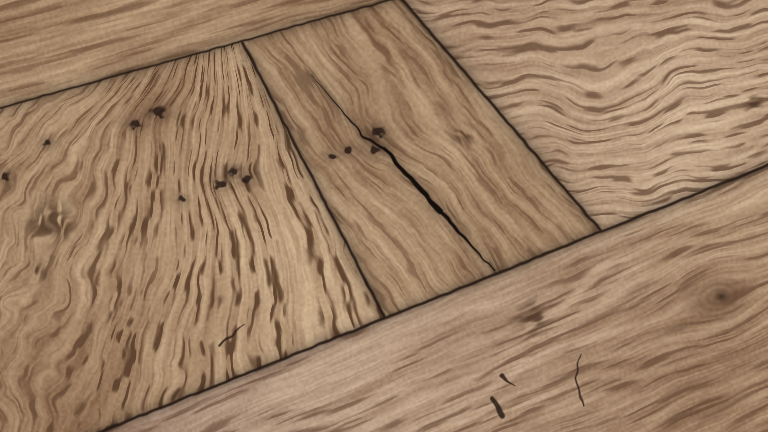
Reproduce this texture procedurally as a WebGL 1 fragment shader.

```glsl
precision highp float;
uniform vec2 u_resolution;

const vec3 DEEP = vec3(0.14, 0.095, 0.075);
const vec3 PORE = vec3(0.36, 0.255, 0.18);
const vec3 SHADE = vec3(0.54, 0.415, 0.31);
const vec3 LIGHT = vec3(0.755, 0.64, 0.51);
const vec3 COOL = vec3(1.0, 1.01, 1.08);
const vec2 FAN_APEX = vec2(0.5, 1.12);
const vec2 BIG_KNOT = vec2(1.662, 0.313);
const float SEAM = 0.003;
const float CONTRAST = 1.3;

float hash(vec2 p) {
  p = fract(p * vec2(0.1031, 0.1137));
  p += dot(p, p.yx + 33.33);
  return fract((p.x + p.y) * p.x * 17.0);
}

float noise(vec2 p) {
  vec2 i = floor(p), f = fract(p);
  f = f * f * (3.0 - 2.0 * f);
  return mix(mix(hash(i), hash(i + vec2(1, 0)), f.x),
             mix(hash(i + vec2(0, 1)), hash(i + 1.0), f.x), f.y);
}

float fbm(vec2 p) {
  float sum = 0.0, amp = 0.5;
  for (int i = 0; i < 4; i++) {
    sum += amp * noise(p);
    p = p * 2.03 + 17.0;
    amp *= 0.5;
  }
  return sum;
}

// Along and across a direction
vec2 turn(vec2 p, vec2 dir) {
  dir = normalize(dir);
  return vec2(dot(p, dir), dot(p, vec2(-dir.y, dir.x)));
}

float side(vec2 p, vec2 a, vec2 b) { return turn(p - a, b - a).y; }

float line(vec2 p, vec2 a, vec2 b, float wa, float wb) {
  vec2 d = b - a;
  float h = clamp(dot(p - a, d) / dot(d, d), 0.0, 1.0);
  return length(p - a - d * h) - mix(wa, wb, h);
}

float bump(vec2 p, float x, float y, float r) {
  vec2 d = (p - vec2(x, y)) / r;
  return exp(-dot(d, d));
}

// Dark crescent core with a faint halo
float knot(vec2 p, float x, float y, float r) {
  vec2 q = (p - vec2(x, y)) / r;
  float d = length(q * vec2(0.85, 1.1)) + 0.8 * noise(p * 110.0) - 0.4;
  return (0.75 - 0.25 * q.y) * (1.0 - smoothstep(0.3, 1.0, d)) + 0.25 * exp(-0.35 * d * d);
}

void main() {
  vec2 p = gl_FragCoord.xy / u_resolution.y;
  float px = 1.0 / u_resolution.y;
  vec2 wob = vec2(fbm(p * 5.0), fbm(p * 5.0 + 40.0)) - 0.47;
  vec2 rough = vec2(noise(p * 50.0), noise(p * 50.0 + 9.0)) - 0.5;

  // Board edges
  vec2 e = p + 0.003 * rough;
  float top = side(e, vec2(0, 0.75), vec2(0.903, 1));
  float low = side(e, vec2(0.231, 0), vec2(1.778, 0.618));
  float mid = side(e, vec2(0.5625, 0.9), vec2(0.891, 0.264));
  float right = side(e, vec2(0.932, 1), vec2(1.389, 0.468));

  // Board grain; look = rings, dash rate, brightness, pores
  vec2 g;
  vec4 look;
  float cool = 0.0;
  if (low < 0.0) {
    g = turn(p, vec2(1, 0.42));
    float above = turn(p - BIG_KNOT, vec2(1, 0.42)).y;
    g.y += 0.03 * wob.x - 0.7 * above * bump(p, BIG_KNOT.x, BIG_KNOT.y, 0.1);
    look = vec4(19, 13, 0.54, 0.55);
    cool = 1.5 - 0.7 * p.x;
  } else if (right > 0.0) {
    g = turn(p, vec2(1, 0.12));
    g.y += 0.06 * wob.x + 0.005 * sin(p.x * 34.0 + 9.0 * wob.y) + 0.06 * bump(p, 1.42, 0.75, 0.13);
    look = vec4(30, 22, 0.58, 0.65);
    cool = 0.5;
  } else if (top > 0.0) {
    g = turn(p, vec2(1, 0.27)) + 0.02 * wob;
    look = vec4(22, 11, 0.52, 0.45);
  } else if (mid > 0.0) {
    g = turn(p, vec2(0.62, -0.78));
    g.y += 0.08 * wob.x + 0.05 * bump(p, 0.875, 0.672, 0.11);
    look = vec4(15, 20, 0.44, 0.45);
  } else {
    vec2 q = p - FAN_APEX;
    float calm = 1.0 - smoothstep(0.1, 0.36, p.x + 0.25 * (0.5 - p.y));
    g = vec2(length(q), 0.72 * atan(q.x, -q.y) + (0.08 + 0.12 * calm) * wob.x);
    g.y += 0.06 * bump(p, 0.34, 0.73, 0.1) + 0.035 * bump(p, 0.54, 0.59, 0.07);
    look = vec4(21, 27, 0.54, 0.95 - 0.45 * calm);
  }
  vec3 tint = mix(vec3(1), COOL, cool);

  // Rings, fibres and pores
  float ring = 0.5 + 0.5 * sin(6.283 * (g.y * look.x + 2.0 * noise(g * vec2(4, 9))));
  float pore = smoothstep(0.45, 0.8, noise(g * vec2(look.y, 165) + 7.0)) * smoothstep(0.1, 0.8, ring);
  float light = look.z + 0.35 * noise(g * vec2(14, 230)) + 0.25 * noise(g * vec2(6, 75)) - 0.2 * ring - 0.22;
  light += 0.2 * noise(p * 170.0) - 0.06;

  // Broad light and stains
  light += 0.35 * wob.y + 0.28 * bump(p, 1.62, 0.72, 0.32) + 0.24 * bump(p, 0.7, 0.28, 0.33);
  light -= 0.3 * bump(p, 0.0, 0.0, 0.34) + 0.15 * bump(p, 0.0, 1.0, 0.3) + 0.25 * bump(p, 1.778, 0.0, 0.4);
  light -= 0.25 * bump(p, 0.34, 0.74, 0.09) + 0.22 * bump(p, 0.82, 0.66, 0.12);
  vec3 col = mix(SHADE, LIGHT, 0.5 + CONTRAST * (light - 0.5)) * tint;
  col = mix(col, PORE * tint, pore * look.w);

  // Large oval knot
  float oval = length(turn(p - BIG_KNOT, vec2(1, 0.2)) * vec2(0.75, 1.15)) + 0.03 * wob.x;
  col = mix(col, PORE, (1.0 - smoothstep(0.02, 0.075, oval)) * (0.4 + 0.08 * sin(oval * 420.0)));
  col = mix(col, DEEP, 0.6 * bump(p, 1.67, 0.313, 0.011));

  // Small knots
  float spots = knot(p, 0.31, 0.713, 0.014) + knot(p, 0.365, 0.741, 0.018)
    + knot(p, 0.51, 0.574, 0.016) + knot(p, 0.54, 0.604, 0.012) + knot(p, 0.573, 0.586, 0.013)
    + knot(p, 0.42, 0.539, 0.01) + knot(p, 0.111, 0.671, 0.011) + knot(p, 0.012, 0.59, 0.012)
    + knot(p, 0.877, 0.694, 0.016) + knot(p, 0.867, 0.651, 0.014)
    + knot(p, 0.806, 0.653, 0.011) + knot(p, 0.767, 0.639, 0.01);
  col = mix(col, DEEP, min(spots, 0.85));

  // Worn patches
  float worn = bump(p, 0.12, 0.485, 0.045) + bump(p, 1.239, 0.268, 0.034) + bump(p, 0.083, 0.368, 0.022)
    + bump(p, 1.072, 0.688, 0.022) + bump(p, 1.745, 0.762, 0.015);
  col = mix(col, PORE * 0.8, min(worn, 0.8) * smoothstep(0.2, 0.7, noise(g * vec2(40, 150))));

  // Scratches
  vec2 s = p + 0.006 * rough;
  float scar = line(s, vec2(0.507, 0.198), vec2(0.567, 0.25), 0.003, 0.001);
  scar = min(scar, line(s, vec2(1.14, 0.075), vec2(1.165, 0.036), 0.005, 0.006));
  scar = min(scar, line(s, vec2(1.16, 0.133), vec2(1.192, 0.106), 0.005, 0.001));
  scar = min(scar, line(s, vec2(1.343, 0.182), vec2(1.332, 0.125), 0.001, 0.002));
  scar = min(scar, line(s, vec2(1.332, 0.125), vec2(1.351, 0.058), 0.002, 0.002));
  col = mix(col, DEEP, 0.82 - 0.82 * smoothstep(-px, px, scar));

  // Long split
  float split = line(s, vec2(0.722, 0.826), vec2(0.838, 0.688), 0.0, 0.002);
  split = min(split, line(s, vec2(0.838, 0.688), vec2(0.891, 0.655), 0.002, 0.003));
  split = min(split, line(s, vec2(0.891, 0.655), vec2(1.018, 0.51), 0.004, 0.006));
  split = min(split, line(s, vec2(1.018, 0.51), vec2(1.146, 0.375), 0.004, 0.001));
  col *= 1.0 - 0.22 * exp(-max(split, 0.0) * 90.0);
  col = mix(col, DEEP * 0.6, 1.0 - smoothstep(-px, px, split));

  // Seams with soft bevels
  float gap = min(abs(low), low > 0.0 ? abs(right) : 1.0);
  if (right < 0.0) gap = min(gap, abs(top) + 0.001);
  if (top < 0.0 && low > 0.0) gap = min(gap, abs(mid));
  col *= 1.0 - 0.38 * exp(-gap * 85.0);
  col = mix(col, DEEP, 0.85 - 0.85 * smoothstep(SEAM - px, SEAM + px, gap));
  gl_FragColor = vec4(col, 1);
}
```
